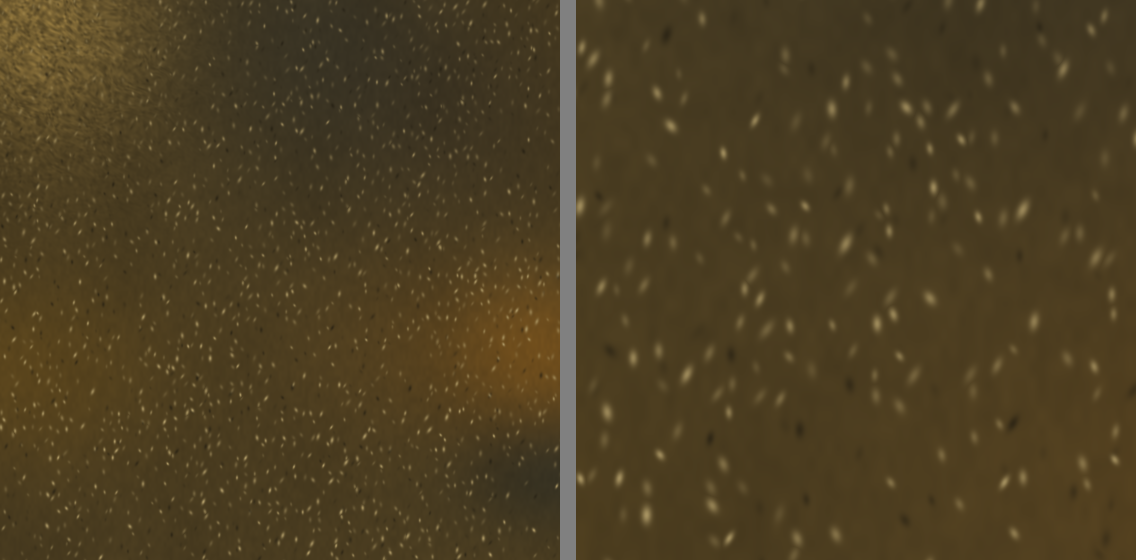
Left: the whole. Right: its middle third, enlarged.
Write a three.js fragment shader that draws this texture.

```glsl
// Dim bronze metallic surface: broad soft pools of olive, amber and gold light,
// a fine rippled sheen strongest in the upper left corner, and scattered
// pale and dark flakes placed by jittered cells.

#define FLAKE_CELLS 62.0
#define FLAKE_SIZE 0.0030
#define FLAKE_DENSITY 0.42
#define PIT_CELLS 50.0
#define PIT_SIZE 0.0031
#define PIT_DENSITY 0.24
#define GRAIN_GAIN 0.055
#define RIPPLE_GAIN 0.34
#define BRONZE vec3(0.282, 0.230, 0.122)
#define FLAKE_COLOR vec3(0.68, 0.60, 0.40)
#define PIT_COLOR vec3(0.13, 0.11, 0.065)

varying vec2 vUv;

vec3 hash3(vec2 p) {
  vec3 q = fract(vec3(p.xyx) * vec3(0.1031, 0.1030, 0.0973));
  q += dot(q, q.yxz + 33.33);
  return fract((q.xxy + q.yzz) * q.zyx);
}

float valueNoise(vec2 p) {
  vec2 cell = floor(p);
  vec2 f = fract(p);
  f = f * f * (3.0 - 2.0 * f);
  float low = mix(hash3(cell).x, hash3(cell + vec2(1.0, 0.0)).x, f.x);
  float high = mix(hash3(cell + vec2(0.0, 1.0)).x, hash3(cell + vec2(1.0)).x, f.x);
  return mix(low, high, f.y);
}

vec2 rotate(vec2 p, float angle) {
  float c = cos(angle);
  float s = sin(angle);
  return vec2(c * p.x - s * p.y, s * p.x + c * p.y);
}

// Soft elliptical pool of light
float pool(vec2 p, vec2 center, vec2 radius) {
  vec2 d = (p - center) / radius;
  return exp(-dot(d, d));
}

// Strongest soft, roughly upright fleck near p
float flecks(vec2 p, float cells, float size, float density, float seed) {
  vec2 home = floor(p * cells);
  float strongest = 0.0;
  for (int j = -1; j <= 1; j++) {
    for (int i = -1; i <= 1; i++) {
      vec2 cell = home + vec2(float(i), float(j));
      vec3 place = hash3(cell + seed);
      vec3 look = hash3(cell + seed + 71.7);
      float cluster = 0.45 + 1.1 * valueNoise(cell * 0.16 + seed);
      float present = step(place.z, density * cluster);
      vec2 d = p - (cell + 0.1 + 0.8 * place.xy) / cells;
      d = rotate(d, (look.x - 0.5) * 1.3);
      d /= size * mix(0.75, 1.15, look.y) * vec2(0.85, 1.25 + 0.5 * look.x);
      float strength = mix(0.22, 1.0, look.z * look.z);
      strongest = max(strongest, present * strength * exp(-dot(d, d)));
    }
  }
  return strongest;
}

// Broad lighting of the metal
vec3 surface(vec2 p, float gold) {
  vec3 color = BRONZE;
  color += vec3(0.19, 0.155, 0.075) * gold;
  color += vec3(0.125, 0.060, -0.010) * pool(p, vec2(0.98, 0.37), vec2(0.17, 0.14));
  color += vec3(0.045, 0.020, -0.004) * pool(p, vec2(0.80, 0.38), vec2(0.28, 0.17));
  color += vec3(0.070, 0.038, -0.012) * pool(p, vec2(0.04, 0.34), vec2(0.24, 0.17));
  color += vec3(-0.058, -0.030, 0.014) * pool(p, vec2(0.56, 0.94), vec2(0.26, 0.30));
  color += vec3(-0.030, -0.022, 0.000) * pool(p, vec2(0.85, 0.80), vec2(0.25, 0.22));
  color += vec3(-0.085, -0.045, 0.010) * pool(p, vec2(1.0, 0.16), vec2(0.17, 0.10));
  color *= 0.96 + 0.08 * valueNoise(p * vec2(9.0, 6.0) + 4.0);
  return color;
}

void main() {
  vec2 p = vUv;
  float gold = pool(p, vec2(0.05, 0.98), vec2(0.22, 0.20));
  float sheen = pool(p, vec2(0.06, 0.95), vec2(0.24, 0.27));
  vec3 color = surface(p, gold);

  // Fine upright grain, and bent ripples under the gold light
  float grain = valueNoise(p * vec2(190.0, 105.0)) + valueNoise(p * vec2(95.0, 60.0) + 19.0) - 1.0;
  float bend = 0.5 + 1.4 * valueNoise(p * 7.0 + 31.0);
  vec2 warped = rotate(p, 0.6) + 0.010 * bend * vec2(valueNoise(p * 28.0), valueNoise(p * 28.0 + 9.0));
  float ripple = valueNoise(warped * vec2(100.0, 190.0)) + valueNoise(warped * vec2(170.0, 230.0) + 53.0) - 1.0;
  color *= 1.0 + GRAIN_GAIN * grain + RIPPLE_GAIN * sheen * ripple;

  // Dark pits, then pale flakes that grow stronger toward the bottom
  float pits = flecks(p, PIT_CELLS, PIT_SIZE, PIT_DENSITY, 130.0);
  color = mix(color, PIT_COLOR, 0.65 * pits);
  float flakes = flecks(p, FLAKE_CELLS, FLAKE_SIZE, FLAKE_DENSITY, 17.0);
  float flakeLight = mix(1.0, 0.72, smoothstep(0.1, 0.95, p.y));
  color = mix(color, FLAKE_COLOR, flakes * flakeLight * (1.0 - 0.35 * sheen));

  gl_FragColor = vec4(color, 1.0);
}
```
